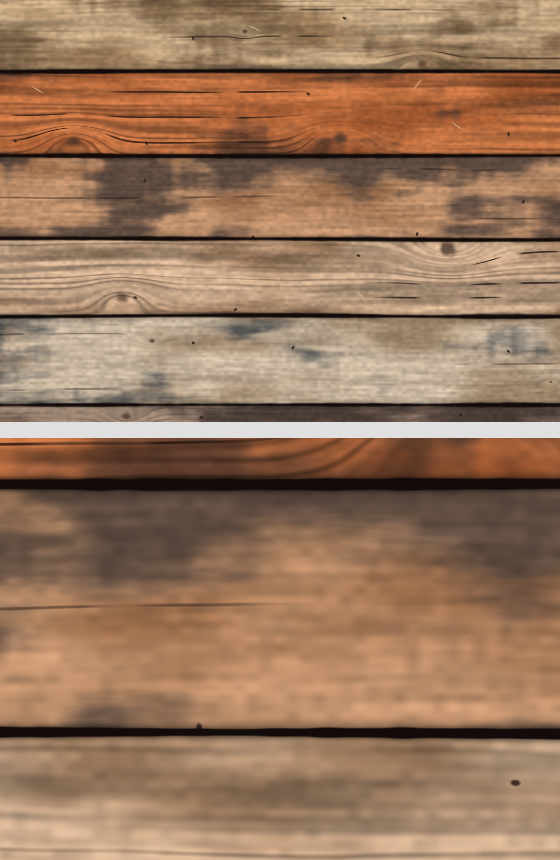
Top, the full canvas; bottom, a detail of the centre.
A WebGL 2 fragment shader for this texture:

```glsl
#version 300 es
precision highp float;
// Weathered horizontal planks with stains, curved grain, knots, cracks and dark seams.
uniform vec2 u_resolution;
out vec4 fragColor;

#define SEAM_HALF 0.0036
#define GRAIN_LINES 75.0
#define FIBRE_LINES 170.0
#define STAIN_SOFTNESS 0.30
#define CRACK_HALF 0.0011
#define SPECK_CELL 0.13
#define SEAM_COLOUR vec3(0.075, 0.045, 0.04)
#define KNOT_COLOUR vec3(0.27, 0.19, 0.15)

// Plank edges measured downward, then fresh and stained wood for each plank.
const float EDGE[7] = float[](-0.02, 0.169, 0.368, 0.567, 0.748, 0.961, 1.15);
const vec3 WOOD[6] = vec3[](vec3(0.76, 0.65, 0.51), vec3(0.78, 0.46, 0.27), vec3(0.74, 0.56, 0.42),
  vec3(0.81, 0.68, 0.56), vec3(0.77, 0.70, 0.61), vec3(0.60, 0.51, 0.44));
const vec3 STAIN[6] = vec3[](vec3(0.46, 0.36, 0.26), vec3(0.38, 0.25, 0.19), vec3(0.32, 0.26, 0.23),
  vec3(0.51, 0.40, 0.31), vec3(0.29, 0.30, 0.31), vec3(0.27, 0.22, 0.20));
// Stain bias, stain tilt to the right, stain along edges, grain strength.
const vec4 WEAR[6] = vec4[](vec4(-0.05, 0.0, 0.04, 0.5), vec4(-0.05, 0.02, 0.08, 0.85),
  vec4(0.0, 0.2, 0.17, 0.25), vec4(-0.1, 0.0, 0.04, 0.85), vec4(0.05, -0.32, 0.0, 0.2),
  vec4(0.1, 0.0, 0.0, 0.4));
// Two knots per plank: x and height within the plank, then their radii.
const vec4 KNOT[6] = vec4[](vec4(0.58, 0.5, 1.0, 0.91), vec4(0.175, 0.83, 0.805, 0.8),
  vec4(-1.0), vec4(1.06, 0.13, 0.29, 0.76), vec4(0.36, 0.28, 1.305, 0.74), vec4(0.3, 0.14, -1.0, 0.5));
const vec2 RADIUS[6] = vec2[](vec2(0.006, 0.013), vec2(0.018, 0.02), vec2(0.01),
  vec2(0.022, 0.016), vec2(0.007, 0.005), vec2(0.012, 0.01));

float hash(vec2 p) {
  vec3 q = fract(vec3(p.xyx) * 0.1031);
  q += dot(q, q.yzx + 33.33);
  return fract((q.x + q.y) * q.z);
}

float noise(vec2 p) {
  vec2 c = floor(p), f = fract(p);
  f = f * f * (3.0 - 2.0 * f);
  return mix(mix(hash(c), hash(c + vec2(1, 0)), f.x),
             mix(hash(c + vec2(0, 1)), hash(c + vec2(1, 1)), f.x), f.y);
}

float fbm(vec2 p) {
  float sum = 0.0, amp = 0.53;
  for (int i = 0; i < 4; i++) {
    sum += amp * noise(p);
    p = p * 2.03 + 17.3;
    amp *= 0.5;
  }
  return sum;
}

float edgeAt(int i, float x) {
  return EDGE[i] + 0.005 * (noise(vec2(x * 1.7, float(i) * 9.0)) - 0.5);
}

// Small chips and nail holes: x is dark cover, y is pale cover.
vec2 specks(vec2 p, float px) {
  vec2 cell = floor(p / SPECK_CELL);
  float kind = hash(cell + 41.0), turn = 6.28 * hash(cell + 7.0);
  vec2 centre = (cell + 0.25 + 0.5 * vec2(hash(cell + 3.0), hash(cell + 5.0))) * SPECK_CELL;
  vec2 d = mat2(cos(turn), -sin(turn), sin(turn), cos(turn)) * (p - centre);
  float pale = step(0.92, kind);
  float size = length(d * mix(vec2(1.0, 1.6), vec2(0.3, 3.0), pale));
  float cover = (1.0 - smoothstep(0.002, 0.0045 + px, size)) * step(0.72, kind);
  return cover * vec2(1.0 - pale, pale);
}

void main() {
  float px = 1.0 / u_resolution.y;
  vec2 p = gl_FragCoord.xy * px;
  p.y = 1.0 - p.y;

  // Find the plank and the nearest seam.
  int id = 0;
  float seam = 1.0;
  for (int i = 1; i < 6; i++) {
    float d = p.y - edgeAt(i, p.x);
    if (d > 0.0) id = i;
    if (abs(d) < abs(seam)) seam = d;
  }
  float k = float(id), height = EDGE[id + 1] - EDGE[id];
  float v = (p.y - EDGE[id]) / height;
  vec4 wear = WEAR[id];
  vec2 q = p + vec2(k * 13.7, k * 5.3);

  // Knots bend the grain field into closed rings.
  float field = p.y + 0.018 * (fbm(q * vec2(2.2, 5.0)) - 0.5);
  float core = 0.0;
  for (int j = 0; j < 2; j++) {
    vec2 at = j == 0 ? KNOT[id].xy : KNOT[id].zw;
    float r = RADIUS[id][j];
    vec2 d = p - vec2(at.x, EDGE[id] + at.y * height);
    vec2 wide = d / (r * vec2(4.5, 2.4));
    field += (at.y > 0.5 ? 3.2 : -3.2) * r * exp(-dot(wide, wide));
    float blob = length(d * vec2(0.8, 1.0)) / r + 0.7 * (fbm(q * 45.0) - 0.5);
    core = max(core, 1.0 - smoothstep(0.25, 1.0, blob));
  }

  // Blotchy stains with streaks and upright saw marks.
  float blotch = 1.25 * (fbm(q * vec2(3.5, 9.0)) - 0.5);
  blotch += 0.32 * (fbm(q * vec2(11.0, 55.0)) - 0.5);
  blotch += 0.17 * (noise(q * vec2(55.0, 9.0)) - 0.5) * noise(q * 5.0);
  blotch += 0.18 * (fbm(q * vec2(16.0, 3.0)) - 0.5);
  float rim = smoothstep(0.25, 0.5, abs(v - 0.5));
  float stain = smoothstep(-0.02, STAIN_SOFTNESS,
    blotch + wear.x + wear.y * (p.x / 1.33 - 0.5) + wear.z * rim);
  vec3 wood = WOOD[id];
  wood *= mix(vec3(1.04), vec3(0.81, 0.75, 0.69), smoothstep(0.35, 0.75, fbm(q * vec2(4.0, 14.0) + 60.0)));
  vec3 colour = mix(wood, STAIN[id], 0.88 * stain);

  // Growth lines and fine fibres.
  float ring = noise(vec2(q.x * 1.3, field * GRAIN_LINES + k * 31.0));
  float line = 1.0 - smoothstep(0.0, 0.3, abs(ring - 0.5));
  colour *= 1.0 - wear.w * 0.36 * line * smoothstep(0.25, 0.65, fbm(q * vec2(3.0, 12.0) + 9.0));
  colour *= 1.0 + 0.17 * (noise(vec2(q.x * 14.0, field * FIBRE_LINES)) - 0.5);
  colour *= 1.0 + 0.15 * (noise(q * vec2(95.0, 130.0)) - 0.5);
  colour = mix(colour, KNOT_COLOUR * (0.8 + 0.6 * ring), 0.75 * core);

  // Cracks follow the grain and fade at their ends.
  for (int j = 0; j < 3; j++) {
    vec2 seed = vec2(k * 3.1 + 2.0, float(j) * 5.7 + 1.0);
    float level = EDGE[id] + height * (0.2 + 0.3 * float(j) + 0.14 * (hash(seed) - 0.5));
    float along = abs(p.x - 1.33 * hash(seed + 8.0)) / (0.12 + 0.4 * hash(seed + 4.0));
    float crack = 1.0 - smoothstep(CRACK_HALF * 0.4, CRACK_HALF + px, abs(field - level));
    crack *= (1.0 - smoothstep(0.5, 1.0, along)) * smoothstep(0.2, 0.5, noise(q * vec2(16.0, 2.0)));
    colour = mix(colour, SEAM_COLOUR, crack * (0.25 + 0.6 * wear.w));
  }
  vec2 chip = specks(p, px);
  colour = mix(colour, KNOT_COLOUR * 0.6, 0.85 * chip.x);
  colour = mix(colour, vec3(0.86, 0.74, 0.62), 0.7 * chip.y);

  // Worn bright lip below each seam, soft shade and the dark gap.
  float gap = SEAM_HALF * (0.55 + 0.9 * noise(vec2(p.x * 5.0, floor(p.y * 5.0 + 0.5) * 7.0)));
  gap += 0.0012 * (noise(p * vec2(50.0, 3.0)) - 0.5);
  float lip = smoothstep(gap, gap + 0.003, seam) * (1.0 - smoothstep(0.006, 0.013, seam));
  colour *= 1.0 + 0.13 * lip * noise(q * vec2(12.0, 1.0));
  colour *= 1.0 - 0.45 * exp(-max(abs(seam) - gap, 0.0) / 0.0035);
  colour = mix(SEAM_COLOUR, colour, smoothstep(gap - px, gap + px, abs(seam)));
  fragColor = vec4(clamp(colour, 0.0, 1.0), 1.0);
}
```
